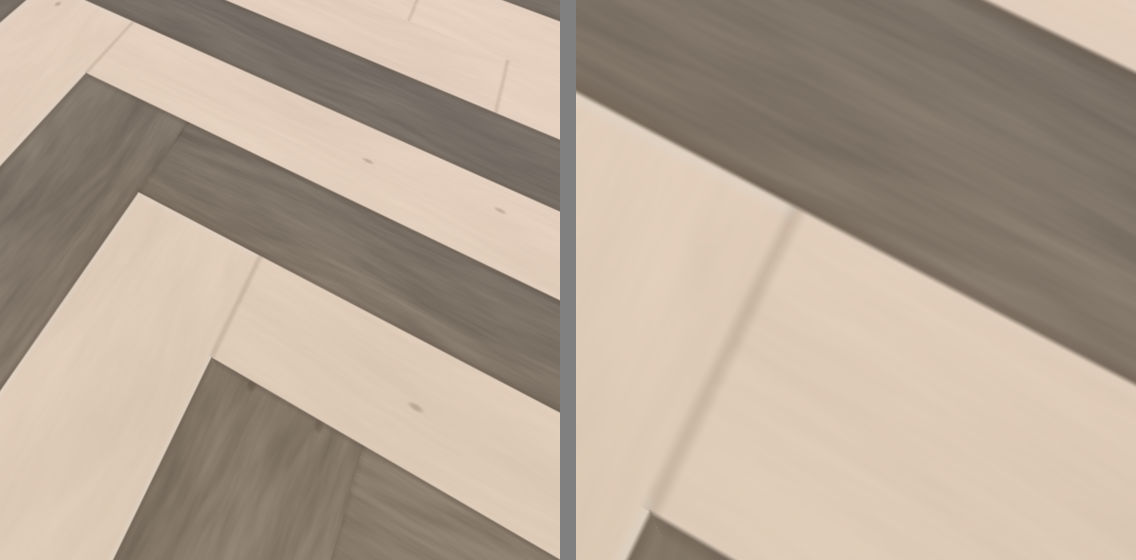
Left, the full canvas; right, a detail of the centre.
Give the GLSL for this texture, as a WebGL 2 fragment shader.

```glsl
#version 300 es
precision highp float;
// Two-tone wooden herringbone floor seen in perspective. Each canvas point is
// projected onto the floor plane, where nested L-shaped courses of planks are
// the level sets of min(u, v); stretched gradient noise supplies the grain.

uniform vec2 u_resolution;
out vec4 fragColor;

// Floor (u, v, 1) to canvas, in units of two plank widths from FLOOR_ORIGIN
const mat3 FLOOR_TO_CANVAS = mat3(
   0.3324, -0.2463, -0.0920,
  -0.2133, -0.3621, -0.1858,
   0.1536,  0.8698,  1.0);
const float FLOOR_ORIGIN = 3.0;
const float PLANK_LENGTH = 5.3;    // in plank widths
const float FAR_DARK_EDGE = -1.2;  // beyond the double pale course
const float EDGE_SOFTNESS = 0.0016;
const float SEAM_WIDTH = 0.016;
const float SEAM_DEPTH = 0.075;
const float KNOT_CHANCE = 0.05;

const vec3 PALE_FAR  = vec3(0.895, 0.810, 0.745);
const vec3 PALE_NEAR = vec3(0.870, 0.795, 0.715);
const vec3 DARK_FAR  = vec3(0.470, 0.437, 0.405);
const vec3 DARK_NEAR = vec3(0.515, 0.465, 0.405);
const vec3 PALE_RIM  = vec3(0.870, 0.840, 0.800);
const vec3 DARK_RIM  = vec3(0.400, 0.340, 0.290);

float hash(vec2 p) {
  vec3 q = fract(p.xyx * vec3(0.1031, 0.1030, 0.0973));
  q += dot(q, q.yzx + 33.33);
  return fract((q.x + q.y) * q.z);
}

float cornerSlope(vec2 cell, vec2 offset) {
  float angle = 6.2832 * hash(cell);
  return dot(vec2(cos(angle), sin(angle)), offset);
}

// Gradient noise, roughly -0.7 to 0.7
float noise(vec2 p) {
  vec2 i = floor(p), f = fract(p);
  vec2 w = f * f * f * (f * (f * 6.0 - 15.0) + 10.0);
  vec2 e = vec2(1.0, 0.0);
  return mix(
    mix(cornerSlope(i, f), cornerSlope(i + e.xy, f - e.xy), w.x),
    mix(cornerSlope(i + e.yx, f - e.yx), cornerSlope(i + e.xx, f - e.xx), w.x), w.y);
}

// Grain along wood.x: streaks of rising frequency over slow warped figure
float woodGrain(vec2 wood) {
  float figure = noise(wood * vec2(0.6, 2.0));
  float sum = 0.7 * figure, amplitude = 0.6;
  vec2 scale = vec2(0.9, 6.0);
  for (int octave = 0; octave < 4; octave++) {
    sum += amplitude * noise(wood * scale + vec2(0.0, 2.5 * figure));
    scale *= vec2(1.9, 2.0);
    amplitude *= 0.72;
  }
  return sum;
}

// Small sparse oval marks, one candidate per cell
float knots(vec2 wood) {
  vec2 cell = floor(wood * 2.0);
  vec2 centre = 0.3 + 0.4 * vec2(hash(cell + 3.7), hash(cell + 9.1));
  float d = length((fract(wood * 2.0) - centre) * vec2(0.7, 1.2));
  return step(hash(cell + 17.3), KNOT_CHANCE) * (1.0 - smoothstep(0.02, 0.09, d));
}

void main() {
  vec2 canvas = gl_FragCoord.xy / u_resolution;
  vec3 projected = inverse(FLOOR_TO_CANVAS) * vec3(canvas, 1.0);
  vec2 ground = FLOOR_ORIGIN + 2.0 * projected.xy / projected.z;

  // Course and plank under this point; the left arm runs through each corner
  float depth = min(ground.x, ground.y);
  float course = floor(depth);
  float along = ground.x - course - 1.0;
  float plank = floor(along / PLANK_LENGTH);
  bool leftArm = plank < 0.0;
  vec2 wood = leftArm ? ground.yx : ground;
  vec2 plankId = vec2(course, plank) + 20.0;
  wood += 37.0 * vec2(hash(plankId), hash(plankId + 5.3));

  // Signed distance to the dark courses, in plank widths
  float stripe = abs(fract(depth * 0.5 - 0.25) * 2.0 - 1.0) - 0.5;
  float darkDistance = depth > 0.5 ? stripe : depth - FAR_DARK_EDGE;
  if (depth <= 0.5) darkDistance = max(darkDistance, -0.5);
  float perCanvas = fwidth(depth) * u_resolution.y;
  float soft = perCanvas * max(EDGE_SOFTNESS, 0.7 / u_resolution.y);
  float dark = 1.0 - smoothstep(-soft, soft, darkDistance);

  // Wood tones, warmer and more figured towards the viewer
  float nearness = smoothstep(1.0, 5.5, depth);
  float grain = woodGrain(wood);
  float plankTone = hash(plankId + 11.0) - 0.5;
  vec3 pale = mix(PALE_FAR, PALE_NEAR, nearness) + 0.026 * grain + 0.012 * plankTone;
  vec3 deep = mix(DARK_FAR, DARK_NEAR, nearness);
  deep += vec3(1.0, 0.95, 0.86) * (mix(0.055, 0.095, nearness) * grain + 0.025 * plankTone);
  float knot = knots(wood);
  pale -= 0.12 * knot;
  deep -= 0.07 * knot;

  // Thin rims where the tones meet: cool on the left arm, brown on the dark side
  float rim = 1.0 - smoothstep(0.0, 0.009 * perCanvas, abs(darkDistance));
  pale = mix(pale, PALE_RIM, rim * (leftArm ? 0.5 : 0.15));
  deep = mix(deep, DARK_RIM, rim * 0.45);

  // Faint butt seams where a right-arm plank begins
  float seamDistance = abs(along - PLANK_LENGTH * round(along / PLANK_LENGTH));
  float seam = (1.0 - smoothstep(0.0, 2.0 * SEAM_WIDTH, seamDistance)) * step(ground.y, course + 1.0);
  vec3 color = mix(pale, deep, dark) - seam * SEAM_DEPTH * mix(1.0, 0.4, dark);

  fragColor = vec4(color, 1.0);
}
```
